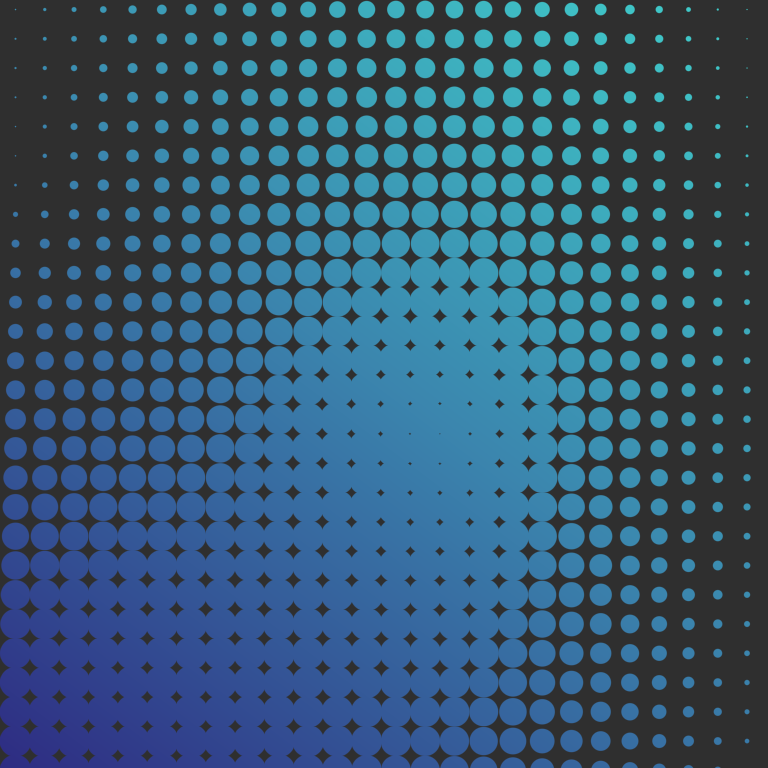
This background is drawn by a WebGL 1 fragment shader. Its source:

```glsl
precision highp float;
// Halftone field: a regular grid of dots on charcoal, whose radii follow a
// smooth size field (a skewed cone merged with a broad corner mound).
// Dots that outgrow their cells fuse, and a diagonal gradient tints them.

uniform vec2 u_resolution;

// Grid
const float PITCH = 0.0381;
const vec2 GRID_ORIGIN = vec2(0.0202, 0.9876);
const float MIN_RADIUS = 0.0007;

// Cone: largest dots, with a separate falloff for each side
const vec2 CONE_CENTER = vec2(0.573, 0.44);
const float CONE_RADIUS = 0.028;
const float FALL_LEFT = 0.039;
const float FALL_RIGHT = 0.058;
const float FALL_UP = 0.025;
const float FALL_DOWN = 0.0182;
const float VERTICAL_POWER = 0.7;

// Mound: broad swell in the lower left
const vec2 MOUND_CENTER = vec2(0.195, 0.036);
const float MOUND_RADIUS = 0.0221;
const vec2 MOUND_FALL = vec2(0.05, 0.0422);
const float BLEND = 0.0033;

// Hollow: faint dip at the left edge
const vec2 HOLLOW_CENTER = vec2(0.0, 0.785);
const float HOLLOW_DEPTH = 0.0029;
const float HOLLOW_WIDTH = 0.1;

// Colours
const vec3 CHARCOAL = vec3(0.185, 0.185, 0.185);
const vec3 INDIGO = vec3(0.18, 0.17, 0.51);
const vec3 BLUE = vec3(0.23, 0.52, 0.68);
const vec3 TURQUOISE = vec3(0.25, 0.82, 0.80);
const vec2 GRADIENT_AXIS = vec2(0.43, 0.57);

float smoothMax(float a, float b, float k) {
  return max(a, b) + k * log(1.0 + exp(-abs(a - b) / k));
}

// Dot radius for a dot centred at c
float dotRadius(vec2 c) {
  vec2 d = c - CONE_CENTER;
  float across = abs(d.x) * (d.x < 0.0 ? FALL_LEFT : FALL_RIGHT);
  float along = pow(abs(d.y) + 0.0001, VERTICAL_POWER)
              * (d.y < 0.0 ? FALL_DOWN : FALL_UP);
  float cone = CONE_RADIUS - length(vec2(across, along));

  vec2 m = c - MOUND_CENTER;
  float mound = MOUND_RADIUS - dot(m * m, MOUND_FALL);

  vec2 h = (c - HOLLOW_CENTER) / HOLLOW_WIDTH;
  float hollow = HOLLOW_DEPTH * exp(-dot(h, h));

  return max(smoothMax(cone, mound, BLEND) - hollow, MIN_RADIUS);
}

// Signed distance to the union of nearby dots
float dotsDistance(vec2 p) {
  vec2 cell = floor((p - GRID_ORIGIN) / PITCH + 0.5);
  float nearest = 1.0;
  for (int j = -1; j <= 1; j++) {
    for (int i = -1; i <= 1; i++) {
      vec2 c = GRID_ORIGIN + (cell + vec2(float(i), float(j))) * PITCH;
      nearest = min(nearest, length(p - c) - dotRadius(c));
    }
  }
  return nearest;
}

vec3 gradientColor(vec2 p) {
  float t = dot(p, GRADIENT_AXIS) * 2.0;
  vec3 lower = mix(INDIGO, BLUE, clamp(t, 0.0, 1.0));
  return mix(lower, TURQUOISE, clamp(t - 1.0, 0.0, 1.0));
}

void main() {
  vec2 p = gl_FragCoord.xy / u_resolution;
  float edge = 0.75 / min(u_resolution.x, u_resolution.y);
  float coverage = 1.0 - smoothstep(-edge, edge, dotsDistance(p));
  gl_FragColor = vec4(mix(CHARCOAL, gradientColor(p), coverage), 1.0);
}
```
